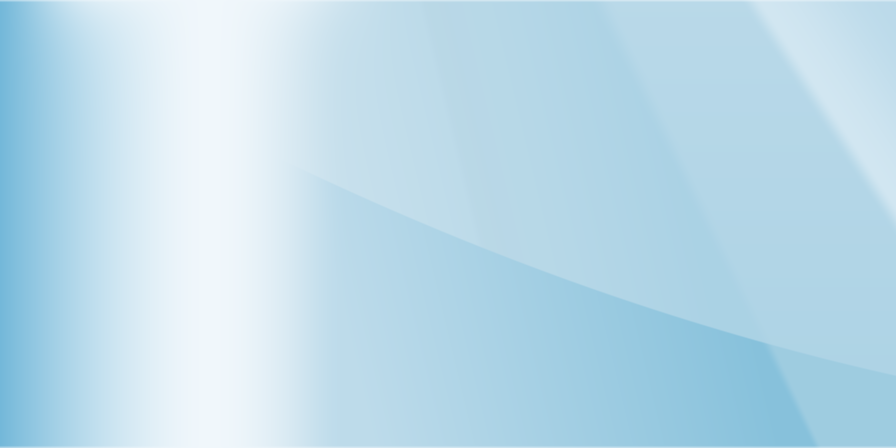
This background is drawn by a WebGL 1 fragment shader. Its source:

```glsl
precision highp float;
uniform vec2 u_resolution;

// Colours
const vec3 WHITE_GLOW = vec3(0.940, 0.967, 0.984);
const vec3 LEFT_BLUE  = vec3(0.450, 0.720, 0.850);
const vec3 UPPER_PALE = vec3(0.790, 0.882, 0.928);
const vec3 UPPER_DEEP = vec3(0.668, 0.822, 0.895);
const vec3 LOWER_PALE = vec3(0.740, 0.858, 0.918);
const vec3 LOWER_DEEP = vec3(0.530, 0.758, 0.860);
const vec3 BAND_TOP   = vec3(0.725, 0.850, 0.912);
const vec3 BAND_BASE  = vec3(0.672, 0.824, 0.896);
const vec3 BAND_LOWER = vec3(0.620, 0.800, 0.880);
const vec3 RAY_BRIGHT = vec3(0.820, 0.902, 0.945);
const vec3 RAY_FADED  = vec3(0.735, 0.855, 0.917);

// Layout, as fractions of the canvas
const float COLUMN_X     = 0.225;              // crest of the white column
const float COLUMN_END   = 0.390;
const vec2  CURVE_START  = vec2(0.365, 0.596);
const vec2  CURVE_SHAPE  = vec2(-0.924, 0.377); // slope and bend
const vec2  BAND_EDGE    = vec2(0.670, 0.243);  // x at the top, lean
const vec2  RAY_EDGE     = vec2(0.833, 0.330);
const float STREAK_LEAN  = 0.120;
const float HAIRLINE     = 0.003;

// Signed horizontal distance to a line leaning right as it falls
float leanDistance(vec2 uv, vec2 edge) {
    return uv.x - edge.x - edge.y * (1.0 - uv.y);
}

float curveHeight(float x) {
    float t = x - CURVE_START.x;
    return CURVE_START.y + t * (CURVE_SHAPE.x + CURVE_SHAPE.y * t);
}

// Upper sheet: slanted gradient, translucent band and bright corner ray
vec3 upperSheet(vec2 uv, float slant, float band) {
    vec3 color = mix(UPPER_PALE, UPPER_DEEP, clamp((slant - 0.30) / 0.41, 0.0, 1.0));
    float streak = smoothstep(0.465, 0.475, slant) - smoothstep(0.475, 0.56, slant);
    color -= 0.010 * streak;
    color = mix(color, mix(BAND_BASE, BAND_TOP, uv.y), band);

    float ray = leanDistance(uv, RAY_EDGE);
    vec3 rayColor = mix(RAY_BRIGHT, RAY_FADED, smoothstep(0.01, 0.16, ray));
    return mix(color, rayColor, smoothstep(-0.008, 0.016, ray));
}

// Lower sheet: deepens toward the slanted band
vec3 lowerSheet(float slant, float band) {
    vec3 color = mix(LOWER_PALE, LOWER_DEEP, clamp((slant - 0.30) / 0.45, 0.0, 1.0));
    return mix(color, BAND_LOWER, band);
}

void main() {
    vec2 uv = gl_FragCoord.xy / u_resolution;
    float slant = leanDistance(uv, vec2(0.0, STREAK_LEAN));

    // The band edge sharpens toward the bottom
    float softness = mix(0.005, 0.014, uv.y);
    float band = smoothstep(-softness, softness, leanDistance(uv, BAND_EDGE));

    // Sheets meet along the sweeping curve
    float edge = 1.2 / u_resolution.y;
    float below = smoothstep(-edge, edge, curveHeight(uv.x) - uv.y);
    below *= smoothstep(0.30, 0.38, uv.x);
    vec3 color = mix(upperSheet(uv, slant, band), lowerSheet(slant, band), below);

    // White column, falling to deep blue at the left
    color = mix(WHITE_GLOW, color, smoothstep(COLUMN_X + 0.015, COLUMN_END, uv.x));
    float leftFade = pow(max(1.0 - uv.x / COLUMN_X, 0.0), 1.5);
    color = mix(color, LEFT_BLUE, leftFade);

    // Glow spreading along the top
    float spread = smoothstep(0.0, 0.12, uv.x) * (1.0 - smoothstep(0.28, 0.46, uv.x));
    color = mix(color, WHITE_GLOW, 0.65 * spread * exp((uv.y - 1.0) / 0.075));

    // Pale hairlines at the top and bottom
    float border = min(uv.y, 1.0 - uv.y);
    color = mix(color, WHITE_GLOW, 0.5 * (1.0 - smoothstep(0.0, 2.0 * HAIRLINE, border)));

    gl_FragColor = vec4(color, 1.0);
}
```
